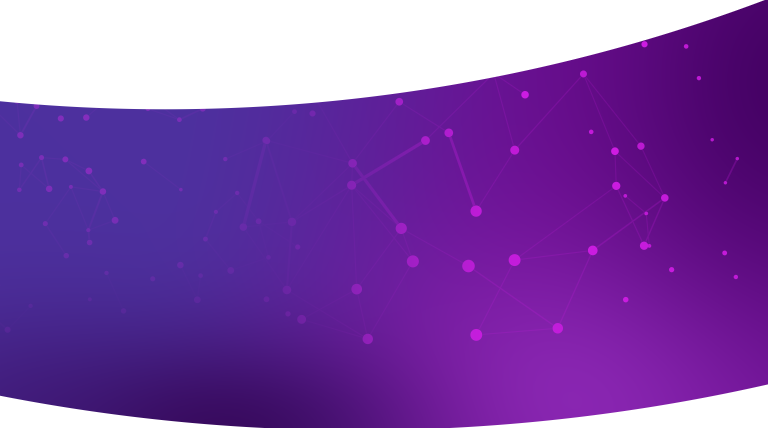
Give the GLSL for this background, as a Shadertoy shader.

```glsl
// A curved violet ribbon on white, cut by two large arcs and shaded with soft glows.
// Over it lies a web of linked dots: two jittered cell lattices, one coarse and
// one fine, thinned by density fields. All lengths are in canvas widths.

const vec3 PAPER      = vec3(1.0);
const vec3 INDIGO     = vec3(0.30, 0.19, 0.62);
const vec3 PURPLE     = vec3(0.43, 0.06, 0.58);
const vec3 ORCHID     = vec3(0.56, 0.16, 0.72);
const vec3 DARK_PLUM  = vec3(0.21, 0.03, 0.35);
const vec3 DARK_WINE  = vec3(0.25, 0.00, 0.37);
const vec3 DOT_LEFT   = vec3(0.66, 0.17, 0.82);
const vec3 DOT_RIGHT  = vec3(0.82, 0.11, 0.90);

const vec2  TOP_CENTER    = vec2(0.215, 2.629);
const float TOP_RADIUS    = 2.214;
const vec2  BOTTOM_CENTER = vec2(0.465, 2.421);
const float BOTTOM_RADIUS = 2.424;

const float CORE_CELL   = 0.082;
const float DUST_CELL   = 0.036;
const float JITTER      = 0.40;
const float LINK_CHANCE = 0.55;

float hash(vec2 p) {
    vec3 q = fract(vec3(p.xyx) * 0.1031);
    q += dot(q, q.yzx + 33.33);
    return fract((q.x + q.y) * q.z);
}

// Soft elliptical falloff: 1 at the center, fading outward
float glow(vec2 p, vec2 center, vec2 radii) {
    vec2 q = (p - center) / radii;
    return exp(-dot(q, q));
}

// Anti-aliased coverage of a signed distance
float cover(float d) {
    return clamp(0.5 - d * iResolution.x, 0.0, 1.0);
}

float segmentDistance(vec2 p, vec2 a, vec2 b) {
    vec2 ab = b - a;
    float t = clamp(dot(p - a, ab) / dot(ab, ab), 0.0, 1.0);
    return length(p - a - ab * t);
}

// Chance that a dot exists at p, for the coarse (0) or fine (1) web
float density(vec2 p, float fine) {
    vec2 q = (p - vec2(0.585, 0.285)) / vec2(0.30, 0.20);
    float core = 0.92 * (1.0 - smoothstep(0.75, 1.25, length(q)));
    float left = 0.50 * (1.0 - smoothstep(0.28, 0.48, p.x));
    float right = 0.20 * smoothstep(0.72, 0.84, p.x);
    float dust = (left + right) * smoothstep(0.06, 0.20, p.y);
    return mix(core, dust, fine);
}

vec2 nodeAt(vec2 cell, float size, float seed) {
    vec2 shift = vec2(hash(cell + seed), hash(cell + seed + 41.0)) * 2.0 - 1.0;
    return (cell + 0.5 + JITTER * shift) * size;
}

float present(vec2 cell, vec2 node, float fine, float seed) {
    return step(hash(cell + seed + 83.0), density(node, fine));
}

// Opacity of dots and links in one web
float web(vec2 p, float size, float fine, float seed) {
    vec2 home = floor(p / size);
    float dots = 0.0, links = 0.0;
    for (int j = -1; j <= 1; j++)
    for (int i = -1; i <= 1; i++) {
        vec2 cell = home + vec2(i, j);
        vec2 a = nodeAt(cell, size, seed);
        if (present(cell, a, fine, seed) < 0.5) continue;

        float focus = glow(a, vec2(0.60, 0.19), vec2(0.22, 0.19));
        float variety = hash(cell + seed + 17.0);
        float radius = mix(mix(0.0042, 0.0082, focus), 0.0022 + 0.0022 * variety, fine);
        dots = max(dots, cover(length(p - a) - radius) * mix(0.8, 1.0, variety));

        // Links to the right, upper right, upper and upper left cells
        for (int k = 0; k < 4; k++) {
            vec2 step2 = k == 0 ? vec2(1, 0) : vec2(2 - k, 1);
            vec2 other = cell + step2;
            vec2 b = nodeAt(other, size, seed);
            float pick = hash(cell * 3.0 + step2 + seed + 59.0);
            if (pick > LINK_CHANCE || present(other, b, fine, seed) < 0.5) continue;
            float bold = pow(pick / LINK_CHANCE, 6.0) * (1.0 - 0.6 * fine);
            float line = cover(segmentDistance(p, a, b) - mix(0.0007, 0.0024, bold));
            links = max(links, line * mix(0.16, 0.42, bold));
        }
    }
    return max(dots, links);
}

vec3 ribbonColor(vec2 p) {
    vec3 c = mix(INDIGO, PURPLE, smoothstep(0.18, 0.76, p.x - 0.15 * (p.y - 0.28)));
    c = mix(c, ORCHID, 0.95 * glow(p, vec2(0.74, 0.04), vec2(0.28, 0.20)));
    c = mix(c, DARK_PLUM, 0.92 * glow(p, vec2(0.29, -0.01), vec2(0.25, 0.13)));
    c = mix(c, DARK_PLUM, 0.35 * glow(p, vec2(0.0, 0.02), vec2(0.20, 0.14)));
    return mix(c, DARK_WINE, 0.90 * glow(p, vec2(1.04, 0.45), vec2(0.24, 0.29)));
}

void mainImage(out vec4 fragColor, in vec2 fragCoord) {
    vec2 p = fragCoord / iResolution.x;
    vec3 color = ribbonColor(p);

    // Webs: vivid on the right, dim at lower left
    float vivid = smoothstep(0.30, 0.68, p.x);
    float strength = max(0.16 + 0.84 * vivid, 0.65 * glow(p, vec2(0.14, 0.38), vec2(0.26, 0.19)));
    float marks = max(web(p, CORE_CELL, 0.0, 5.0), web(p, DUST_CELL, 1.0, 131.0));
    color = mix(color, mix(DOT_LEFT, DOT_RIGHT, vivid), marks * strength);

    // Ribbon outline: below the upper arc and above the lower one
    float upper = TOP_RADIUS - length(p - TOP_CENTER);
    float lower = length(p - BOTTOM_CENTER) - BOTTOM_RADIUS;
    color = mix(PAPER, color, cover(max(upper, lower)));
    fragColor = vec4(color, 1.0);
}
```
